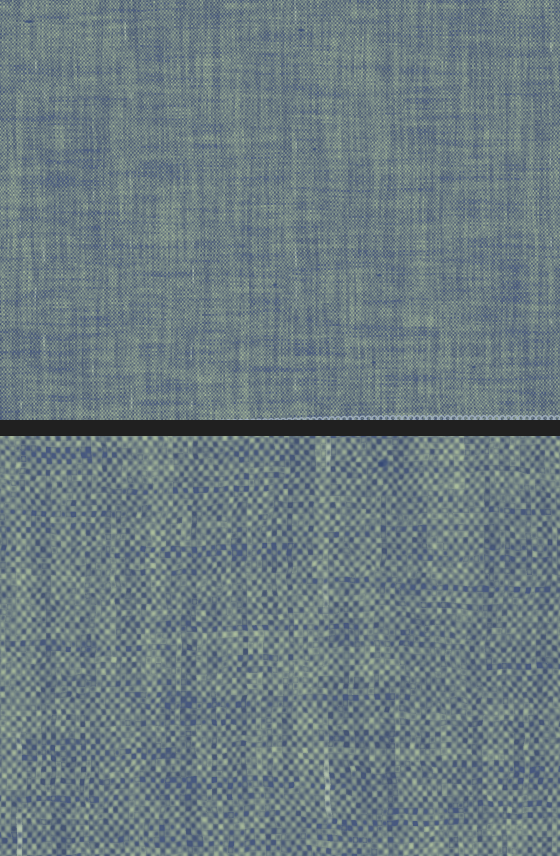
Top: the whole. Bottom: its middle third, enlarged.
Reproduce this texture procedurally as a Shadertoy shader.

```glsl
// Plain-woven chambray cloth: pale green warp crossing blue weft.
// A cosine checker forms the weave; stretched noise gives the yarns their
// uneven streaks, and sparse slubs, knots and a stitched hem finish it.

const float PI = 3.14159265;
const vec2 THREADS = vec2(247.0, 216.0);   // yarns per canvas height

const vec3 WEFT_BLUE  = vec3(0.30, 0.36, 0.46);
const vec3 WARP_GREEN = vec3(0.60, 0.67, 0.58);
const vec3 DEEP_BLUE  = vec3(0.28, 0.35, 0.52);
const vec3 KNOT_BLUE  = vec3(0.18, 0.26, 0.47);
const vec3 SLUB_PALE  = vec3(0.74, 0.80, 0.70);
const vec3 HEM_THREAD = vec3(0.62, 0.68, 0.74);

float hash(vec2 p) {
    return fract(sin(dot(p, vec2(127.1, 311.7))) * 43758.5453);
}

float noise(vec2 p) {
    vec2 i = floor(p);
    vec2 f = fract(p);
    f = f * f * (3.0 - 2.0 * f);
    float low = mix(hash(i), hash(i + vec2(1.0, 0.0)), f.x);
    float high = mix(hash(i + vec2(0.0, 1.0)), hash(i + vec2(1.0, 1.0)), f.x);
    return mix(low, high, f.y);
}

float signedNoise(vec2 p) {
    return noise(p) - 0.5;
}

// Single-yarn and grouped streaks running up the cloth
float warpStreaks(vec2 uv, float yarn) {
    return 0.34 * signedNoise(vec2(yarn, uv.y * 12.0))
         + 0.16 * signedNoise(vec2(uv.x * 90.0, uv.y * 6.0) + 31.0);
}

// Single-yarn and grouped streaks running across the cloth
float weftStreaks(vec2 uv, float yarn) {
    return 0.24 * signedNoise(vec2(uv.x * 14.0, yarn) + 57.0)
         + 0.19 * signedNoise(vec2(uv.x * 8.0, uv.y * 75.0) + 83.0);
}

// Rare thick places on a few warp yarns
float warpSlub(float y, float yarn) {
    float chosen = step(0.985, hash(vec2(yarn, 7.0)));
    return chosen * smoothstep(0.70, 0.95, noise(vec2(yarn * 1.7, y * 26.0)));
}

// Small flattened knots, at most one in each cell of a coarse grid
float weftKnots(vec2 uv, float density) {
    vec2 cell = floor(uv * density);
    vec2 center = 0.2 + 0.6 * vec2(hash(cell + 3.0), hash(cell + 11.0));
    vec2 d = (fract(uv * density) - center) / density;
    float halfLength = mix(0.005, 0.014, hash(cell + 19.0));
    float body = 1.0 - smoothstep(0.4, 1.1, length(d / vec2(halfLength, 0.004)));
    return body * step(0.72, hash(cell + 23.0));
}

// Chain of looped stitches rising over the lower edge
float hemStitches(vec2 uv, float pitch) {
    float height = mix(-0.006, 0.004, smoothstep(0.48, 0.95, uv.x));
    vec2 p = vec2((fract(uv.x / pitch) - 0.5) * pitch, uv.y - height);
    float ring = abs(length(p) - 0.42 * pitch) - 0.10 * pitch;
    float loops = 1.0 - smoothstep(-0.0006, 0.0010, ring);
    return loops * smoothstep(0.48, 0.55, uv.x);
}

vec3 cloth(vec2 uv) {
    // Slightly wandering yarns, with a finer tremble from stitch to stitch
    vec2 wander = vec2(signedNoise(uv * vec2(9.0, 14.0)),
                       signedNoise(uv * vec2(12.0, 8.0) + 41.0));
    vec2 tremble = vec2(signedNoise(uv * vec2(80.0, 110.0) + 5.0),
                        signedNoise(uv * vec2(110.0, 80.0) + 71.0));
    vec2 p = uv * THREADS + 1.2 * wander + 0.5 * tremble;
    vec2 yarn = floor(p + 0.5);

    // Over-under crossings and yarn tone
    float checker = cos(PI * p.x) * cos(PI * p.y);
    float weft = weftStreaks(uv, yarn.y);
    float relief = mix(0.34, 0.60, hash(yarn + 29.0));
    float tone = 0.42 + relief * checker + weft + warpStreaks(uv, yarn.x);
    tone += 0.30 * (hash(yarn) - 0.5) + 0.07 * signedNoise(uv * 6.0 + 13.0);
    vec3 color = mix(WEFT_BLUE, WARP_GREEN, clamp(tone, -0.12, 1.25));

    // Saturated blue where the weft dominates
    float exposed = smoothstep(0.02, 0.14, -weft) * smoothstep(0.35, 0.0, tone);
    color = mix(color, DEEP_BLUE, 0.7 * exposed);

    // Irregularities and hem
    float crossing = 0.5 + 0.5 * checker;
    color = mix(color, SLUB_PALE, warpSlub(uv.y, yarn.x) * mix(0.15, 0.9, crossing));
    color = mix(color, KNOT_BLUE, 0.7 * weftKnots(uv, 5.0));
    return mix(color, HEM_THREAD, hemStitches(uv, 0.0145));
}

void mainImage(out vec4 fragColor, in vec2 fragCoord) {
    // Average a 3 by 3 grid inside each pixel to smooth the fine weave
    vec3 sum = vec3(0.0);
    for (int j = 0; j < 3; j++) {
        for (int i = 0; i < 3; i++) {
            vec2 offset = (vec2(float(i), float(j)) - 1.0) / 3.0;
            sum += cloth((fragCoord + offset) / iResolution.y);
        }
    }
    fragColor = vec4(sum / 9.0, 1.0);
}
```
